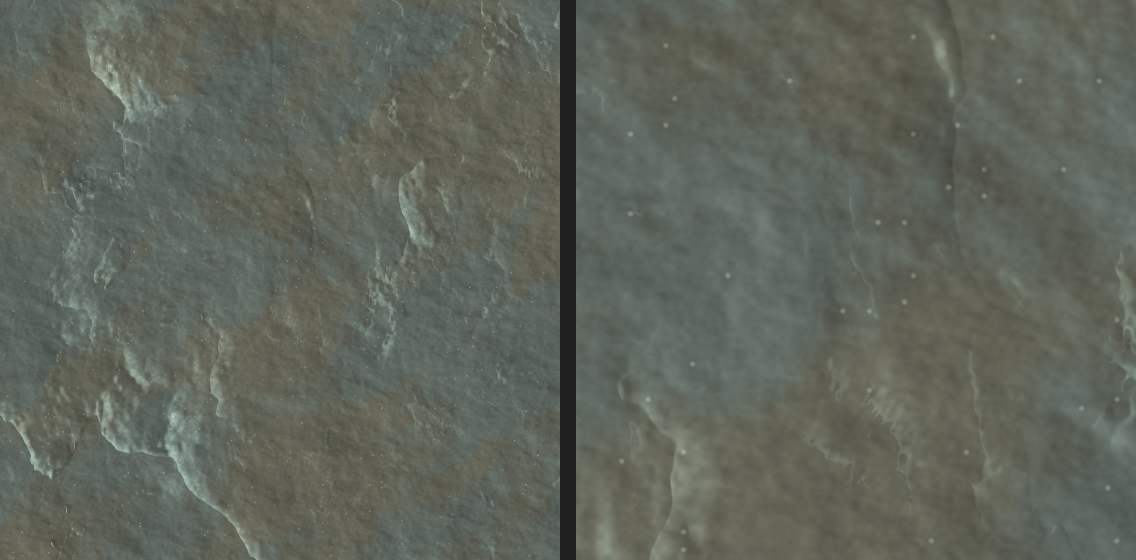
Left: the whole. Right: its middle third, enlarged.
A WebGL 1 fragment shader for this texture:

```glsl
precision highp float;
uniform vec2 u_resolution;

const vec2 LIGHT = vec2(0.88, 0.47);

float hash(vec2 p) {
  return fract(sin(dot(p, vec2(127.1, 311.7))) * 43758.5453);
}

float noise(vec2 p) {
  vec2 i = floor(p), f = fract(p);
  f = f * f * f * (f * (f * 6.0 - 15.0) + 10.0);
  return mix(mix(hash(i), hash(i + vec2(1.0, 0.0)), f.x),
             mix(hash(i + vec2(0.0, 1.0)), hash(i + vec2(1.0, 1.0)), f.x), f.y);
}

float fbm(vec2 p) {
  float sum = 0.0, amp = 0.5;
  for (int i = 0; i < 6; i++) {
    sum += amp * noise(p);
    p = mat2(1.6, 1.2, -1.2, 1.6) * p + 7.3;
    amp *= 0.48;
  }
  return sum;
}

// Light on the broken rims of stacked plates: positive facing the light,
// negative in shade, sharp at the rim and fading down the face.
float ledge(vec2 p, float scale, float levels, float width, float seed) {
  vec2 stretch = vec2(1.15, 0.85) * scale;
  vec2 e = vec2(0.004, 0.0);
  float v = fbm(p * stretch + seed) * levels;
  vec2 slope = vec2(fbm((p + e.xy) * stretch + seed),
                    fbm((p + e.yx) * stretch + seed)) * levels - v;
  slope /= e.x;
  float steep = length(slope) + 1.0;
  float d = (1.0 - fract(v)) / steep;
  float face = -dot(slope, LIGHT) / steep;
  float wide = width * mix(0.25, 1.6, smoothstep(0.35, 0.75, noise(p * scale * 1.7 + seed + 31.0)));
  float present = smoothstep(0.35, 0.75, noise(p * scale * 1.3 + seed + 57.0));
  return face * present * exp(-d / wide) * smoothstep(0.0, 0.0025, d);
}

// Difference of heights toward the light
float emboss(vec2 p, vec2 scale, float reach) {
  return fbm(p * scale) - fbm((p + LIGHT * reach) * scale);
}

void main() {
  vec2 p = gl_FragCoord.xy / u_resolution.y;
  vec2 warped = p + 0.035 * (vec2(noise(p * 9.0), noise(p * 9.0 + 40.0)) - 0.5);
  vec2 grain = mat2(0.77, -0.64, 0.64, 0.77) * warped;

  // Plate edges from large to small
  float rims = 1.25 * ledge(warped, 2.6, 5.0, 0.017, 3.0)
             + 0.75 * ledge(warped, 4.5, 5.0, 0.008, 19.0)
             + 0.5 * ledge(warped, 9.0, 4.0, 0.004, 83.0);

  // Rolling surface and fine grain
  float relief = 1.5 * emboss(warped, vec2(6.0, 8.0), 0.009)
               + 0.7 * emboss(p + 5.0, vec2(34.0, 42.0), 0.004);
  float fine = noise(p * 230.0) - 0.5;

  // Brown stains over blue-green slate
  float stain = fbm(grain * vec2(3.5, 8.0) + 11.0);
  vec3 brown = vec3(0.388, 0.389, 0.337);
  vec3 slate = vec3(0.360, 0.397, 0.371);
  vec3 color = mix(slate, brown, smoothstep(0.36, 0.60, stain + relief * -0.6));
  color *= 1.0 + clamp(relief, -0.16, 0.2) + 0.06 * fine;

  // Lit faces and soft shade
  float lit = max(rims, 0.0) * (0.75 + 0.5 * noise(p * vec2(75.0, 55.0)) + 0.4 * fine);
  color += vec3(0.25, 0.31, 0.30) * min(lit, 1.3);
  color *= 1.0 - 0.2 * min(max(-rims, 0.0), 1.0);

  // Mineral specks
  vec2 cell = p * 190.0;
  float dotShape = 1.0 - smoothstep(0.1, 0.45, length(fract(cell) - 0.5));
  color += vec3(0.13, 0.15, 0.14) * dotShape * step(0.985, hash(floor(cell) + 9.0));

  gl_FragColor = vec4(color, 1.0);
}
```
